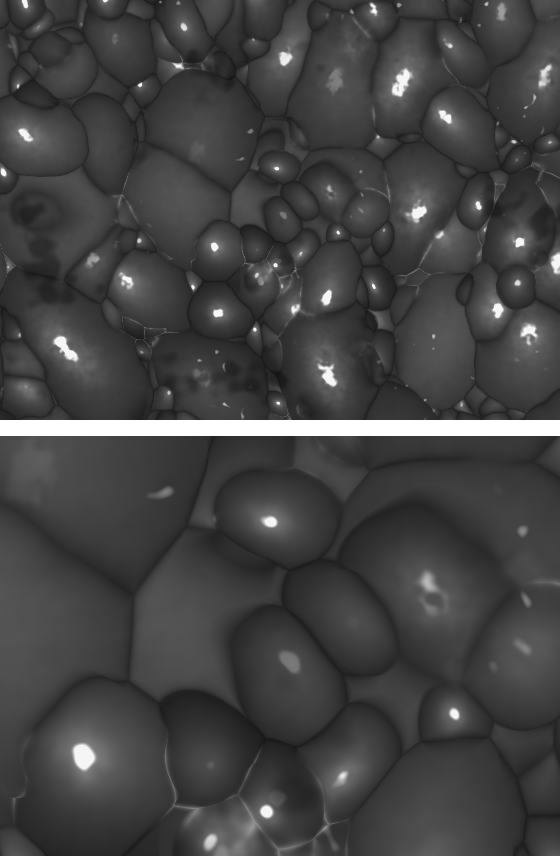
Top, the full canvas; bottom, a detail of the centre.
This texture is drawn by a WebGL 2 fragment shader. Its source:

```glsl
#version 300 es
precision highp float;
// Wet, grey, tightly packed lumps under a frontal lamp: four sizes of jittered
// ellipsoid domes compete by height, and a soft maximum smooths their outlines.
// Gradient noise bends the shapes, breaks up the highlights and stains the skin.

#define BIG_CELL 0.30      // spacing of the largest lumps, in canvas heights
#define SIZE_RATIO 0.62    // size step from one layer to the next
#define FLATNESS 0.60      // dome height relative to radius
#define LIFT 0.10          // random height spread of the smaller lumps
#define EDGE_SHARP 420.0   // steepness of the blend between lumps
#define WARP 0.022         // bending of the outlines
#define SHADOW 0.125       // tone of surfaces turned away
#define LIT 0.300          // tone of surfaces facing the lamp
#define GLOW 0.20          // broad sheen around a highlight
#define GLOSS 0.80         // strength of the highlights
#define FILM 0.34          // bright liquid lines in the creases

uniform vec2 u_resolution;
out vec4 outColor;

vec4 hash4(vec3 p) {
    vec4 q = fract(p.xyzx * vec4(0.1031, 0.1030, 0.0973, 0.1099));
    q += dot(q, q.wzxy + 33.33);
    return fract((q.xxyz + q.yzzw) * q.zywx);
}

float gradientNoise(vec2 p) {
    vec2 i = floor(p), f = fract(p);
    vec2 u = f * f * f * (f * (f * 6.0 - 15.0) + 10.0);
    vec2 e = vec2(0.0, 1.0);
    float a = dot(hash4(vec3(i, 91.0)).xy * 2.0 - 1.0, f);
    float b = dot(hash4(vec3(i + e.yx, 91.0)).xy * 2.0 - 1.0, f - e.yx);
    float c = dot(hash4(vec3(i + e.xy, 91.0)).xy * 2.0 - 1.0, f - e.xy);
    float d = dot(hash4(vec3(i + 1.0, 91.0)).xy * 2.0 - 1.0, f - 1.0);
    return 1.5 * mix(mix(a, b, u.x), mix(c, d, u.x), u.y);
}

mat2 rotation(float angle) {
    float c = cos(angle), s = sin(angle);
    return mat2(c, -s, s, c);
}

// Tone of one lump at local position q, where its outline is length(q) = 1.
float shadeLump(vec2 q, vec4 rnd, float rough) {
    float facing = exp(-0.9 * dot(q, q));
    float tone = mix(SHADOW, LIT, facing) * mix(0.82, 1.14, rnd.x);
    vec2 toLamp = q - (rnd.yz - 0.5) * 0.45;
    float d2 = dot(toLamp, toLamp);
    float strength = smoothstep(0.05, 0.75, rnd.w);
    float spot = exp(-d2 / 0.035) * (1.0 + 0.75 * rough);
    tone += GLOW * strength * exp(-d2 / 0.11) * (1.0 + 0.35 * rough);
    return tone + GLOSS * strength * smoothstep(0.40, 0.95, spot);
}

void main() {
    vec2 uv = gl_FragCoord.xy / u_resolution.y;
    vec2 p = uv + WARP * vec2(gradientNoise(uv * 6.0), gradientNoise(uv * 6.0 + 37.0));
    p += 0.25 * WARP * vec2(gradientNoise(uv * 19.0), gradientNoise(uv * 19.0 + 53.0));
    float rough = gradientNoise(uv * 38.0) + 0.6 * gradientNoise(uv * 85.0);

    float top = -10.0, second = -10.0;
    float toneSum = 0.0, weightSum = 0.0;
    float cell = BIG_CELL;

    // Lumps from large to small
    for (int layer = 0; layer < 4; layer++) {
        float level = float(layer);
        vec2 home = floor(p / cell);
        for (int k = 0; k < 9; k++) {
            vec2 id = home + vec2(k % 3 - 1, k / 3 - 1);
            vec4 place = hash4(vec3(id + 17.0, level * 7.0 + 3.0));
            vec4 look = hash4(vec3(id + 41.0, level * 7.0 + 5.0));
            vec2 center = (id + 0.5 + 0.7 * (place.xy - 0.5)) * cell;

            // Long axes lean to the left and turn upright to the right
            float angle = 2.15 - 0.5 * center.x + (look.x - 0.5) * (0.9 + 0.6 * level);
            float stretch = 1.0 + place.z * mix(1.3, 0.5, level / 3.0);
            float radius = cell * (0.42 + 0.20 * look.y);
            vec2 axes = radius * vec2(sqrt(stretch), inversesqrt(stretch));
            vec2 q = rotation(angle) * (p - center) / axes;

            float d2 = dot(q, q);
            float dome = d2 < 1.0 ? sqrt(1.0 - d2) : 1.5 * (1.0 - d2);
            float base = layer == 0 ? 0.05 * place.w
                : LIFT * (place.w - 0.3) + 0.08 * gradientNoise(center * 3.5);
            float height = base + FLATNESS * radius * dome;

            // Running soft maximum, rescaled whenever a higher lump appears
            float newTop = max(top, height);
            float keep = exp(EDGE_SHARP * (top - newTop));
            float weight = exp(EDGE_SHARP * (height - newTop));
            toneSum = toneSum * keep + weight * shadeLump(q, look.zxyw, rough);
            weightSum = weightSum * keep + weight;
            second = max(second, min(top, height));
            top = newTop;
        }
        cell *= SIZE_RATIO;
    }
    float tone = toneSum / weightSum;

    // Dark creases, partly filled with a bright film
    float gap = top - second;
    tone *= 1.0 - 0.38 * exp(-gap / 0.008);
    float wet = smoothstep(0.10, 0.50, gradientNoise(uv * 6.5 + 11.0));
    tone += FILM * wet * exp(-gap / 0.004) * (0.8 + 0.5 * rough);

    // Mottled skin, dark stains and small glints
    float stain = gradientNoise(uv * 5.0 + 71.0) + 0.45 * gradientNoise(uv * 23.0);
    tone *= 1.0 + 0.035 * rough - 0.35 * smoothstep(0.40, 0.75, stain);
    float glint = smoothstep(0.50, 0.80, gradientNoise(uv * 46.0 + 5.0));
    tone += 0.55 * glint * smoothstep(0.15, 0.50, gradientNoise(uv * 4.5 + 23.0));

    outColor = vec4(vec3(clamp(tone, 0.0, 0.96)), 1.0);
}
```
